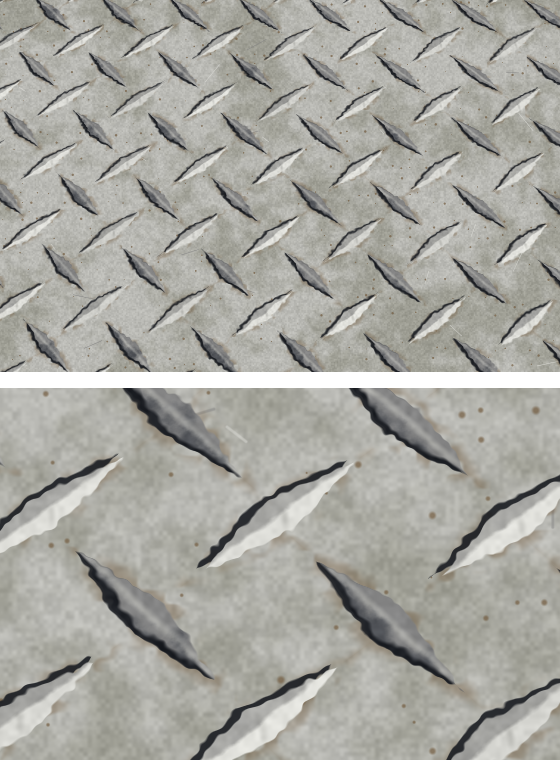
Top: the whole. Bottom: its middle third, enlarged.
Write a WebGL 2 fragment shader that draws this texture.

```glsl
#version 300 es
precision highp float;
uniform vec2 u_resolution;
out vec4 outColor;

#define HALF_LENGTH 0.41
#define HALF_WIDTH 0.088
#define SHADOW_SHIFT vec2(0.026, 0.014)
#define EDGE_WEAR 0.026
#define GRAIN 0.13
#define RUST 0.42
#define SCRATCHES 26

// Projection of the square stud lattice onto the canvas, in canvas widths, y down
const mat3 VIEW = mat3(0.138, 0.0008, -0.008,
                       -0.0338, 0.1092, -0.0426,
                       0.7826, 0.3047, 1.0);

const vec3 STEEL = vec3(0.73, 0.73, 0.71);
const vec3 STAIN = vec3(0.62, 0.62, 0.58);
const vec3 BRIGHT = vec3(0.86, 0.86, 0.84);
const vec3 GREY = vec3(0.52, 0.52, 0.52);
const vec3 SLATE = vec3(0.31, 0.32, 0.34);
const vec3 BLACK = vec3(0.11, 0.12, 0.14);
const vec3 BROWN = vec3(0.45, 0.36, 0.25);

float hash(vec2 p) {
  vec3 h = fract(p.xyx * vec3(0.1031, 0.1030, 0.0973));
  h += dot(h, h.yzx + 33.33);
  return fract((h.x + h.y) * h.z);
}

float noise(vec2 p) {
  vec2 i = floor(p), f = fract(p);
  f = f * f * (3.0 - 2.0 * f);
  return mix(mix(hash(i), hash(i + vec2(1, 0)), f.x),
             mix(hash(i + vec2(0, 1)), hash(i + vec2(1, 1)), f.x), f.y);
}

float fbm(vec2 p) {
  float sum = 0.0, amp = 0.5;
  for (int i = 0; i < 5; i++) {
    sum += amp * noise(p);
    p = mat2(1.6, 1.2, -1.2, 1.6) * p + 7.3;
    amp *= 0.5;
  }
  return sum;
}

// Pointed lozenge with slightly swollen sides; x runs along it
float studDistance(vec2 p) {
  float t = abs(p.x) / HALF_LENGTH;
  return (abs(p.y) - HALF_WIDTH * (1.0 - t) * (1.0 + 0.35 * t)) * 0.96;
}

float segmentDistance(vec2 p, vec2 dir, float halfLength) {
  float along = clamp(dot(p, dir), -halfLength, halfLength);
  return length(p - dir * along);
}

vec3 plateColor(vec2 q) {
  float patches = fbm(q * 9.0) * 0.6 + fbm(q * 45.0 + 20.0) * 0.4;
  vec3 color = mix(STAIN, STEEL, smoothstep(0.3, 0.58, patches));
  color += GRAIN * (noise(q * 380.0) * 0.6 + noise(q * 190.0) * 0.4 - 0.5);

  // Small dark and rusty pits
  vec2 cell = floor(q * 65.0);
  vec2 center = 0.25 + 0.5 * vec2(hash(cell + 3.0), hash(cell + 17.0));
  float size = 0.16 * hash(cell + 31.0);
  float pit = 1.0 - smoothstep(size * 0.4, size + 0.06, length(fract(q * 65.0) - center));
  color = mix(color, BROWN, pit * 0.7 * step(0.86, hash(cell + 53.0)));

  // Scattered light and dark scratches
  for (int i = 0; i < SCRATCHES; i++) {
    float n = float(i);
    vec2 at = vec2(hash(vec2(n, 1.0)), hash(vec2(n, 2.0)) * 0.67);
    float angle = 6.283 * hash(vec2(n, 3.0));
    float d = segmentDistance(q - at, vec2(cos(angle), sin(angle)), 0.004 + 0.018 * hash(vec2(n, 4.0)));
    float line = 1.0 - smoothstep(0.0002, 0.0014, d);
    color = mix(color, n < 17.0 ? BRIGHT : GREY, line * 0.5);
  }
  return color;
}

// Sunlit face, greyer far face and a thin crest line
vec3 litStud(vec2 p, float wear, float shade) {
  float face = smoothstep(-0.022, 0.004, p.y + (wear - 0.5) * 0.05);
  vec3 color = mix(mix(GREY, STEEL, 0.3 + 0.7 * wear), BRIGHT, face);
  float nub = smoothstep(0.03, 0.0, abs(p.x + p.y * 0.5 - 0.03)) * smoothstep(0.07, 0.0, abs(p.y - 0.03));
  return color * (0.94 + 0.1 * shade) - 0.09 * nub;
}

// Glancing light: pale crest, slate flank and black lower edge
vec3 dimStud(vec2 p, float d, float wear, float shade) {
  vec3 color = mix(SLATE, GREY, smoothstep(0.2, 0.65, wear + 0.25 * shade - p.y * 3.0));
  float crest = smoothstep(0.028, 0.0, abs(p.y + 0.012 - 0.03 * (wear - 0.5)));
  color = mix(color, STEEL, crest * (0.25 + 0.6 * wear));
  float edge = smoothstep(-0.034, -0.012, d + (wear - 0.5) * 0.02) * smoothstep(-0.005, 0.012, p.y);
  return mix(color, BLACK, edge);
}

void main() {
  vec2 q = vec2(gl_FragCoord.x, u_resolution.y - gl_FragCoord.y) / u_resolution.x;
  vec3 h = inverse(VIEW) * vec3(q, 1.0);
  vec2 plate = h.xy / h.z;
  float aa = 0.75 * length(fwidth(plate));
  vec3 color = plateColor(q);
  float wear = fbm(plate * 9.0 + 40.0);

  // Two interleaved lattices of studs, leaning opposite ways
  for (int k = 0; k < 2; k++) {
    float half_step = 0.5 * float(k);
    vec2 id = floor(plate + 0.5 - half_step);
    vec2 local = plate - id - half_step;
    float shade = hash(id + 60.0 + 37.0 * float(k));
    float lean = k == 0 ? -1.0 : 1.0;
    mat2 toStud = mat2(0.73, -0.68 * lean, 0.68 * lean, 0.73);
    vec2 p = toStud * local * (0.97 + 0.06 * shade);
    float chips = (noise(plate * 26.0) - 0.5) * EDGE_WEAR;
    float d = studDistance(p) + chips;
    float shadow = studDistance(toStud * (local + SHADOW_SHIFT)) + chips;

    float rim = smoothstep(0.07, 0.0, d) * smoothstep(0.4, 0.7, noise(plate * 15.0 + 9.0));
    color = mix(color, BROWN, RUST * rim);
    color = mix(color, BLACK, 0.92 * (1.0 - smoothstep(-aa, aa, shadow)));
    vec3 stud = k == 0 ? litStud(p, wear, shade) : dimStud(p, d, wear, shade);
    stud += 0.5 * GRAIN * (noise(q * 300.0) - 0.5);
    color = mix(color, stud, 1.0 - smoothstep(-aa, aa, d));
  }
  outColor = vec4(clamp(color, 0.0, 1.0), 1.0);
}
```
